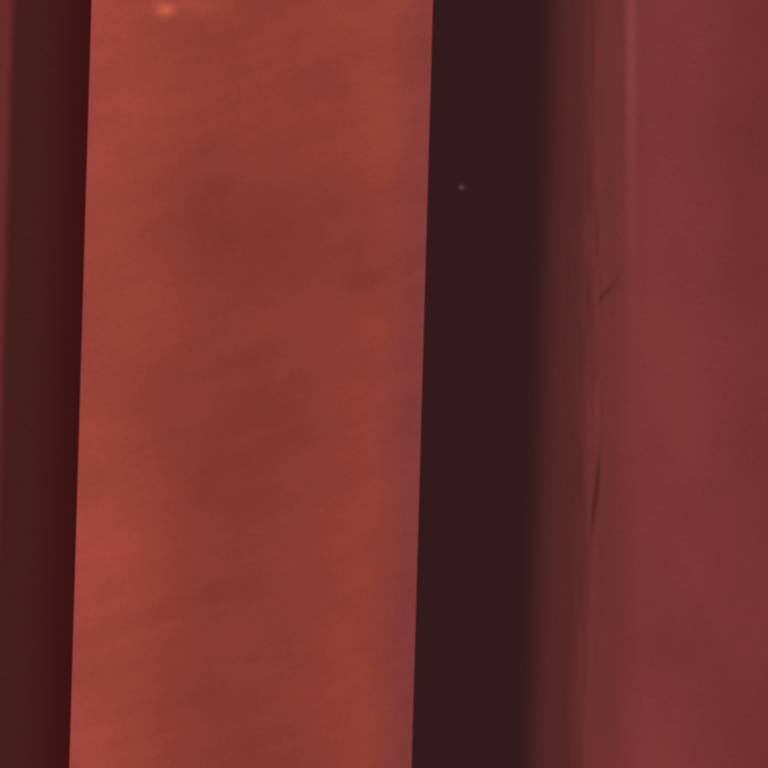
A three.js fragment shader for this texture:

```glsl
// Draws red painted metal folds: a lit panel between shadowed grooves.
varying vec2 vUv;

float hash(vec2 p) {
  vec3 q = fract(vec3(p.xyx) * 0.1031);
  q += dot(q, q.yzx + 33.33);
  return fract((q.x + q.y) * q.z);
}

float noise(vec2 p) {
  vec2 i = floor(p), f = fract(p);
  f = f * f * (3.0 - 2.0 * f);
  float low = mix(hash(i), hash(i + vec2(1.0, 0.0)), f.x);
  float high = mix(hash(i + vec2(0.0, 1.0)), hash(i + vec2(1.0)), f.x);
  return mix(low, high, f.y);
}

float fbm(vec2 p) {
  float sum = 0.0, gain = 0.5;
  for (int i = 0; i < 4; i++) {
    sum += gain * noise(p);
    p = p * 2.03 + vec2(7.1, 3.7);
    gain *= 0.5;
  }
  return sum;
}

// Soft step across an edge that leans from bottom to top.
float leanStep(vec2 uv, float bottom, float top, float blur) {
  float edge = mix(bottom, top, uv.y);
  return smoothstep(edge - blur, edge + blur, uv.x);
}

// Soft elliptical spot, 1 at its centre.
float spot(vec2 uv, vec2 centre, vec2 size) {
  vec2 d = (uv - centre) / size;
  return exp(-dot(d, d));
}

vec3 leftGroove(vec2 uv) {
  vec3 col = mix(vec3(0.27, 0.12, 0.115), vec3(0.23, 0.07, 0.075),
                 leanStep(uv, 0.06, 0.09, 0.045));
  float rim = 1.0 - leanStep(uv, -0.012, 0.017, 0.008);
  return mix(col, vec3(0.43, 0.18, 0.17), rim * 0.85);
}

vec3 litPanel(vec2 uv, float left, float right) {
  float t = (uv.x - left) / (right - left);
  vec3 bright = vec3(0.62, 0.27, 0.23);
  vec3 col = mix(bright, vec3(0.53, 0.225, 0.19), smoothstep(0.02, 0.42, t));
  col = mix(col, vec3(0.585, 0.25, 0.215), smoothstep(0.55, 0.9, t) * 0.7);
  col = mix(col, bright, smoothstep(0.6, 1.0, uv.y) * 0.4);

  // Violet sheen along the right fold
  float sheen = smoothstep(0.86, 0.98, t) * (0.75 - 0.25 * uv.y);
  sheen = max(sheen, 0.5 * spot(uv, vec2(0.52, 0.43), vec2(0.025, 0.11)));
  col = mix(col, vec3(0.48, 0.225, 0.225), sheen);

  // Blotches, diagonal smears and a worn patch at the top
  col *= 0.93 + 0.14 * fbm(uv * vec2(9.0, 7.0));
  vec2 smear = vec2(uv.x + uv.y * 0.3, uv.y - uv.x * 0.35);
  col *= 0.96 + 0.08 * fbm(smear * vec2(12.0, 38.0));
  col *= 1.0 - 0.12 * spot(uv, vec2(0.48, 0.63), vec2(0.035, 0.025))
                    * fbm(uv * 60.0);
  float worn = spot(uv, vec2(0.215, 0.987), vec2(0.012, 0.009))
             + 0.35 * spot(uv, vec2(0.26, 0.993), vec2(0.04, 0.015));
  return col + vec3(0.17, 0.11, 0.06) * worn;
}

vec3 rightFold(vec2 uv) {
  // Deep shadow turning gradually into the lit face
  vec3 col = vec3(0.20, 0.105, 0.115);
  col = mix(col, vec3(0.33, 0.155, 0.15), leanStep(uv, 0.692, 0.722, 0.024));
  col = mix(col, vec3(0.43, 0.195, 0.18), leanStep(uv, 0.752, 0.772, 0.022));
  float face = leanStep(uv, 0.81, 0.83, 0.03);
  col = mix(col, vec3(0.48, 0.21, 0.20), face);
  col = mix(col, vec3(0.45, 0.195, 0.19), smoothstep(0.88, 1.0, uv.x));

  // Pale ridge, cloudy stains and fine vertical scuffs
  float ridge = spot(uv, vec2(0.822, 1.02), vec2(0.008, 0.32));
  col += vec3(0.07, 0.045, 0.05) * ridge;
  float lit = smoothstep(0.69, 0.8, uv.x);
  float cloud = fbm(uv * vec2(8.0, 6.0) + vec2(4.0, 9.0)) - 0.47;
  col *= 1.0 + 0.17 * cloud * lit;
  float scuff = noise(uv * vec2(180.0, 13.0)) - 0.5;
  float seam = exp(-pow((uv.x - mix(0.758, 0.778, uv.y)) / 0.028, 2.0));
  col *= 1.0 + 0.13 * scuff * seam;
  float scratch = spot(uv, vec2(0.775 + (uv.y - 0.35) * 0.12, 0.35),
                       vec2(0.0035, 0.055));
  scratch += 0.7 * spot(uv, vec2(0.79 + (uv.y - 0.62) * 0.8, 0.62),
                        vec2(0.005, 0.014));
  col *= 1.0 - 0.24 * scratch;

  // Small fleck in the shadow
  return col + 0.13 * spot(uv, vec2(0.601, 0.756), vec2(0.004));
}

void main() {
  vec2 uv = vUv;
  float left = mix(0.090, 0.119, uv.y);
  float right = mix(0.536, 0.564, uv.y);
  float blur = 0.002;

  vec3 col = leftGroove(uv);
  col = mix(col, litPanel(uv, left, right), leanStep(uv, 0.090, 0.119, blur));
  col = mix(col, rightFold(uv), leanStep(uv, 0.536, 0.564, blur));

  // Fine paint grain
  col *= 0.985 + 0.03 * noise(uv * 260.0);
  gl_FragColor = vec4(col, 1.0);
}
```
